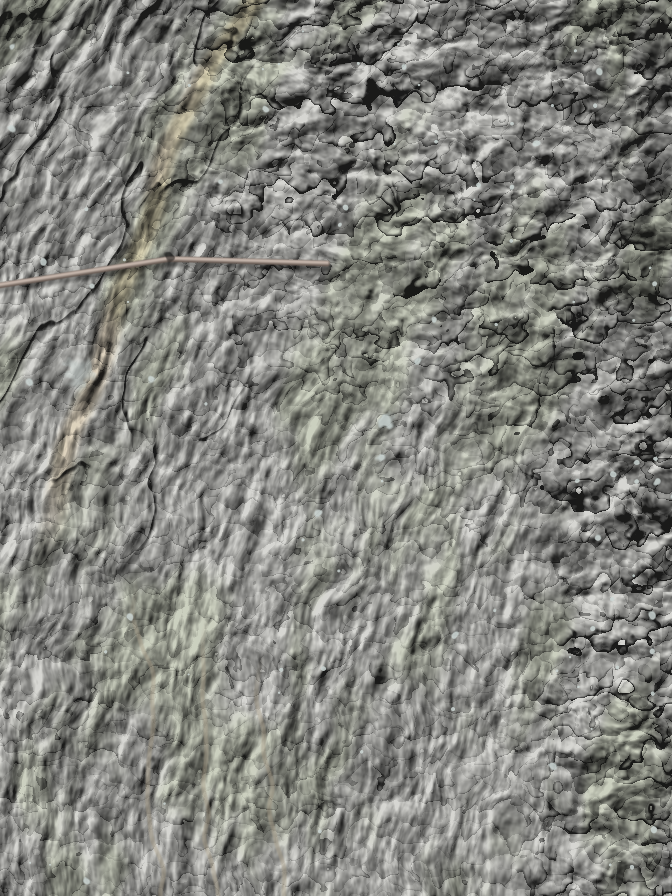
Write a Shadertoy shader that draws this texture.

```glsl
float hash(vec2 p) {
    return fract(sin(dot(p, vec2(127.1, 311.7))) * 43758.5453);
}

float noise(vec2 p) {
    vec2 i = floor(p), f = fract(p);
    f = f * f * (3.0 - 2.0 * f);
    return mix(mix(hash(i), hash(i + vec2(1, 0)), f.x),
               mix(hash(i + vec2(0, 1)), hash(i + vec2(1, 1)), f.x), f.y);
}

float fbm(vec2 p) {
    float sum = 0.0, weight = 0.5;
    for (int i = 0; i < 4; i++) {
        sum += weight * noise(p);
        p = mat2(1.6, 1.2, -1.2, 1.6) * p + 17.3;
        weight *= 0.5;
    }
    return sum / 0.9375;
}

vec2 waver(vec2 p, float frequency) {
    return vec2(noise(p * frequency), noise(p * frequency + 40.0)) - 0.5;
}

// Grain leans to the right with height
vec2 grainSpace(vec2 p) {
    return vec2(p.x - 0.08 * p.y - 0.2 * p.y * p.y, p.y) + 0.016 * waver(p, 22.0);
}

// Fine upright ridges give way to short knobbly crust
float barkHeight(vec2 p, float rough) {
    float ridges = fbm(grainSpace(p) * vec2(62.0, 25.0));
    float knobs = fbm((p + 0.014 * waver(p, 30.0)) * vec2(34.0, 42.0) + 9.0);
    return mix(ridges, knobs, 0.2 + 0.8 * rough);
}

// Ragged scales: x is the crevice under each lip, y the tone of its face
vec2 scales(vec2 p, vec2 cells) {
    vec2 q = p * cells + 1.1 * waver(p, cells.y * 1.3) + 0.5 * waver(p, cells.y * 3.1);
    vec2 home = floor(q), nearest = vec2(0.0), id = home;
    float first = 9.0, second = 9.0;
    for (int k = 0; k < 9; k++) {
        vec2 cell = home + vec2(k % 3 - 1, k / 3 - 1);
        vec2 offset = q - cell - vec2(hash(cell), hash(cell + 7.0));
        float d = length(offset);
        second = min(second, max(first, d));
        if (d < first) { first = d; nearest = offset; id = cell; }
    }
    float edge = 1.0 - smoothstep(0.02, 0.26, second - first);
    float under = smoothstep(-0.05, 0.4, nearest.x * 0.4 - nearest.y);
    float broken = smoothstep(0.25, 0.75, hash(id + 3.0));
    return vec2(edge * under * broken, 0.22 * nearest.y + 0.14 * (hash(id + 13.0) - 0.5));
}

// Ragged lower rim of the tall plates
float plateHeight(vec2 p) {
    return fbm(grainSpace(p) * vec2(15.0, 7.0) + 63.0);
}

float plateShadow(vec2 p) {
    float h = plateHeight(p);
    float rim = smoothstep(0.45, 0.495, h) * (1.0 - smoothstep(0.5, 0.515, h));
    return rim * smoothstep(0.0, 0.03, plateHeight(p + vec2(-0.005, 0.006)) - h);
}

float segment(vec2 p, vec2 a, vec2 b) {
    vec2 d = b - a;
    return length(p - a - d * clamp(dot(p - a, d) / dot(d, d), 0.0, 1.0));
}

float twigDistance(vec2 p) {
    vec2 joint = vec2(0.189, 0.711);
    return min(segment(p, vec2(-0.01, 0.68), joint), segment(p, joint, vec2(0.365, 0.706)));
}

float blob(vec2 p, vec2 centre, float radius) {
    float d = length(p - centre) + radius * 0.9 * (noise(p * 170.0) - 0.5);
    return 1.0 - smoothstep(radius * 0.6, radius * 1.2, d);
}

// One pale fleck in some of the cells
float flecks(vec2 p, float cells, float share) {
    vec2 id = floor(p * cells);
    vec2 centre = (id + 0.25 + 0.5 * vec2(hash(id), hash(id + 5.0))) / cells;
    float radius = mix(0.08, 0.24, pow(hash(id + 9.0), 3.0)) / cells;
    return blob(p, centre, radius) * step(hash(id + 21.0), share);
}

// Thin meandering line climbing from the foot of the trunk
float vein(vec2 p, float x, float top) {
    float path = x + 0.03 * (noise(vec2(p.y * 9.0, x * 70.0)) - 0.5)
               + 0.012 * (noise(vec2(p.y * 32.0, x * 90.0)) - 0.5) - 0.06 * p.y;
    float line = 1.0 - smoothstep(0.001, 0.004, abs(p.x - path));
    return line * (1.0 - smoothstep(top - 0.08, top, p.y));
}

void mainImage(out vec4 fragColor, in vec2 fragCoord) {
    vec2 p = fragCoord / iResolution.y;
    float patches = fbm(p * 8.0 + 3.0);

    // Rough crust fills the upper right and the right edge
    float crust = max(smoothstep(0.55, 0.9, p.y + 0.5 * p.x - 0.1),
                      smoothstep(0.54, 0.7, p.x));
    float rough = clamp(crust * smoothstep(0.14, 0.32, p.x) + 0.6 * (patches - 0.5), 0.0, 1.0);

    // Relief lit from above
    float h = barkHeight(p, rough);
    float relief = h - barkHeight(p + vec2(-0.003, 0.0042), rough);
    float tone = 0.555 + relief * mix(1.6, 1.75, rough) + 0.32 * (h - 0.5);
    tone += 0.16 * (noise(p * vec2(150.0, 120.0)) - 0.5) + 0.16 * (patches - 0.5);

    // Coarse and fine scales, and plates at the left
    vec2 coarse = scales(p, vec2(25.0, 32.0));
    vec2 fine = scales(grainSpace(p) + 0.5, vec2(58.0, 46.0));
    tone += mix(0.2, 0.8, rough) * coarse.y + 0.4 * fine.y;
    tone -= mix(0.07, 0.42, rough) * coarse.x + mix(0.13, 0.22, rough) * fine.x;
    float plates = smoothstep(0.34, 0.46, p.y) * (1.0 - smoothstep(0.2, 0.32, p.x));
    tone -= mix(0.06, 0.4, plates) * plateShadow(p);

    // Broad fall of light
    tone -= 0.10 * smoothstep(0.54, 0.75, p.x) + 0.06 * smoothstep(0.72, 1.0, p.y);
    tone += 0.03 * (1.0 - smoothstep(0.3, 0.6, p.y));
    tone = clamp(tone, 0.1, 0.84);

    // Grey bark with faint moss and bare tan streaks
    vec3 color = tone * vec3(1.0, 1.0, 0.98);
    float moss = smoothstep(0.45, 0.7, fbm(grainSpace(p) * vec2(16.0, 7.0) + 80.0));
    color *= mix(vec3(1.0), vec3(0.95, 0.97, 0.91), moss);
    float streakX = 0.02 + 0.26 * p.y * p.y + 0.03 * (noise(vec2(p.y * 12.0, 4.0)) - 0.5);
    float bare = (1.0 - smoothstep(0.004, 0.02, abs(p.x - streakX))) * smoothstep(0.35, 0.5, p.y);
    color *= mix(vec3(1.0), vec3(1.06, 0.98, 0.87), bare * 0.7);
    for (int i = 0; i < 3; i++) {
        float k = float(i);
        float line = vein(p, 0.17 + 0.07 * k, 0.36 - 0.04 * k);
        color = mix(color, vec3(0.66, 0.62, 0.54), 0.5 * line);
    }

    // Pale lichen
    float lichen = flecks(p, 46.0, 0.02 + 0.08 * rough);
    lichen = max(lichen, blob(p, vec2(0.43, 0.531), 0.009));
    lichen = max(lichen, blob(p, vec2(0.426, 0.49), 0.006));
    lichen = max(lichen, 0.6 * blob(p, vec2(0.088, 0.586), 0.016));
    color = mix(color, vec3(0.80, 0.84, 0.83), 0.85 * lichen);

    // Fallen twig with its shadow
    float shade = 1.0 - smoothstep(0.002, 0.008, twigDistance(p + vec2(0.0, 0.004)));
    color *= 1.0 - 0.35 * shade;
    float twig = 1.0 - smoothstep(0.002, 0.0045, twigDistance(p));
    float rounding = 1.0 - smoothstep(0.0, 0.004, twigDistance(p - vec2(0.0, 0.001)));
    color = mix(color, mix(vec3(0.42, 0.37, 0.34), vec3(0.76, 0.70, 0.66), rounding), twig);
    color *= 1.0 - 0.5 * blob(p, vec2(0.189, 0.714), 0.005);

    fragColor = vec4(color, 1.0);
}
```
